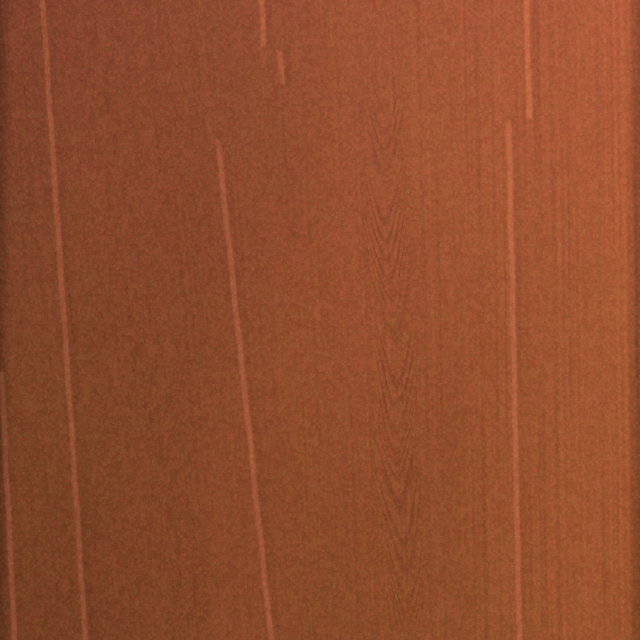
A Shadertoy shader for this texture:

```glsl
// Reddish-brown wood veneer with fine upright grain, cathedral figure and pale slanted streaks.
#define GRAIN_STRENGTH 0.019
#define FIGURE_STRENGTH 0.066
#define MOTTLE_STRENGTH 0.066
#define CHROMA_STRENGTH 0.036
#define CLOUD_STRENGTH 0.017
#define MOTTLE_CELLS 215.0
#define STREAK_WIDTH 0.0064
#define STREAK_COLOR vec3(0.70, 0.385, 0.255)
#define WOOD_HUE vec3(1.0, 0.532, 0.304)
#define STREAK_COUNT 7

// Each streak: upper end xy, lower end xy
const vec4 STREAKS[STREAK_COUNT] = vec4[](
    vec4(0.063, 1.05, 0.135, -0.02),
    vec4(0.340, 0.782, 0.426, -0.02),
    vec4(0.795, 0.812, 0.812, -0.02),
    vec4(0.821, 1.05, 0.827, 0.814),
    vec4(0.406, 1.05, 0.412, 0.926),
    vec4(0.437, 0.921, 0.442, 0.868),
    vec4(0.002, 0.420, 0.024, -0.02));

vec2 hash2(vec2 p) {
    vec3 q = fract(p.xyx * vec3(0.1031, 0.1030, 0.0973));
    q += dot(q, q.yzx + 33.33);
    return fract((q.xx + q.yz) * q.zy);
}

// Cellular noise: x = nearest distance, yz = random pair of the nearest cell
vec3 cellular(vec2 p) {
    vec2 cell = floor(p), local = fract(p);
    vec3 nearest = vec3(8.0, 0.0, 0.0);
    for (int j = -1; j <= 1; j++)
    for (int i = -1; i <= 1; i++) {
        vec2 offset = vec2(i, j);
        vec2 seed = hash2(cell + offset + 71.0);
        float dist = length(offset + seed - local);
        if (dist < nearest.x) nearest = vec3(dist, seed.yx);
    }
    return nearest;
}

// Layered sines, each octave bent by the one before
float waves(vec2 p) {
    float sum = 0.0, weight = 0.5;
    for (int i = 0; i < 4; i++) {
        sum += weight * sin(p.x + 1.7 * sin(p.y + float(i)));
        p = mat2(1.6, 1.2, -1.2, 1.6) * p + sum;
        weight *= 0.55;
    }
    return sum;
}

// Fine upright lines that lean more on the left side
float grain(vec2 uv) {
    float lean = mix(0.10, 0.015, smoothstep(0.1, 0.8, uv.x));
    float x = uv.x + lean * (uv.y - 1.0) + 0.0012 * waves(uv * vec2(14.0, 5.0));
    float lines = sin(x * 410.0 + 2.5 * sin(x * 71.0))
                + 0.8 * sin(x * 655.0 + 2.0 * sin(x * 113.0))
                + 0.5 * sin(x * 173.0 + 3.0 * sin(x * 37.0));
    float breaks = 0.62 + 0.7 * waves(vec2(x * 60.0, uv.y * 9.0));
    return lines * breaks * mix(0.35, 0.75, smoothstep(0.40, 0.70, uv.x));
}

// Nested round arches that point downward along a drifting axis
float figure(vec2 uv) {
    float axis = mix(0.637, 0.588, uv.y) + 0.004 * sin(uv.y * 17.0);
    float across = uv.x - axis;
    float arch = uv.y - 2.4 * sqrt(across * across + 0.00006)
               - 50.0 * across * across + 0.005 * waves(uv * vec2(50.0, 22.0));
    float rings = fract(arch * 27.0 + 0.45 * sin(arch * 23.0) + 0.2 * sin(arch * 51.0));
    float dark = smoothstep(0.30, 0.72, rings) * (1.0 - smoothstep(0.78, 1.0, rings));
    float sides = 1.0 - smoothstep(0.016, 0.044, abs(across));
    float ends = smoothstep(0.0, 0.08, uv.y) * (1.0 - smoothstep(0.72, 0.95, uv.y));
    return (dark - 0.15) * sides * ends * (0.8 + 0.25 * sin(uv.y * 31.0 + 1.0));
}

// x = pale core, y = faint shade beside it
vec2 streaks(vec2 uv) {
    vec2 result = vec2(0.0);
    for (int i = 0; i < STREAK_COUNT; i++) {
        vec4 s = STREAKS[i];
        float along = (s.y - uv.y) / (s.y - s.w);
        float side = uv.x - mix(s.x, s.z, along) - 0.0005 * sin(uv.y * 43.0 + float(i));
        float span = smoothstep(s.w - 0.003, s.w + 0.004, uv.y)
                   * (1.0 - smoothstep(s.y - 0.004, s.y + 0.003, uv.y));
        float core = 1.0 - smoothstep(STREAK_WIDTH * 0.25, STREAK_WIDTH, abs(side));
        float shade = 1.0 - smoothstep(0.002, 0.010, abs(side - 0.011));
        result = max(result, span * vec2(core, shade));
    }
    return result;
}

void mainImage(out vec4 fragColor, in vec2 fragCoord) {
    vec2 uv = fragCoord / iResolution.xy;

    // Broad light falling from the upper right, darker outer edges
    float tone = 0.476 + 0.182 * uv.x + 0.075 * (uv.y - 0.5) * (0.5 + uv.x);
    tone += CLOUD_STRENGTH * waves(uv * vec2(12.0, 3.0) + 2.0);
    tone *= mix(0.74, 1.0, smoothstep(-0.008, 0.022, uv.x));
    tone *= 1.0 - 0.20 * smoothstep(0.975, 1.0, uv.x);

    // Grain, figure and a few dark pores on the left
    tone += GRAIN_STRENGTH * grain(uv) - FIGURE_STRENGTH * figure(uv);
    float band = abs(uv.x - 0.29 + 0.15 * uv.y);
    float pores = smoothstep(0.25, 0.7, waves(uv * vec2(190.0, 38.0)));
    tone -= 0.030 * pores * (1.0 - smoothstep(0.01, 0.055, band));

    // Pale streaks over wood that turns redder toward the top
    vec2 streak = streaks(uv);
    vec3 color = WOOD_HUE * (tone - 0.016 * streak.y * (1.0 - streak.x));
    color.g += 0.010 * (0.5 - uv.y) + 0.005 * waves(uv * vec2(7.0, 5.0) + 9.0);
    color.b += 0.024 * uv.y * uv.y;
    vec3 pale = STREAK_COLOR * (0.86 + 0.26 * (tone - 0.488) / 0.19);
    color = mix(color, max(pale, color * 1.08), 0.82 * streak.x);

    // Small mottling in brightness and hue
    vec3 fine = cellular(uv * MOTTLE_CELLS);
    vec3 coarse = cellular(uv * MOTTLE_CELLS * 0.45 + 19.0);
    float mottle = 0.7 * (fine.y - 0.5) + 0.6 * (0.45 - fine.x) + 0.3 * (coarse.y - 0.5);
    color += MOTTLE_STRENGTH * mottle * vec3(1.0, 0.72, 0.55);
    color += CHROMA_STRENGTH * (0.6 * fine.z + 0.4 * coarse.z - 0.5) * vec3(0.8, -0.6, 0.3);

    fragColor = vec4(clamp(color, 0.0, 1.0), 1.0);
}
```
